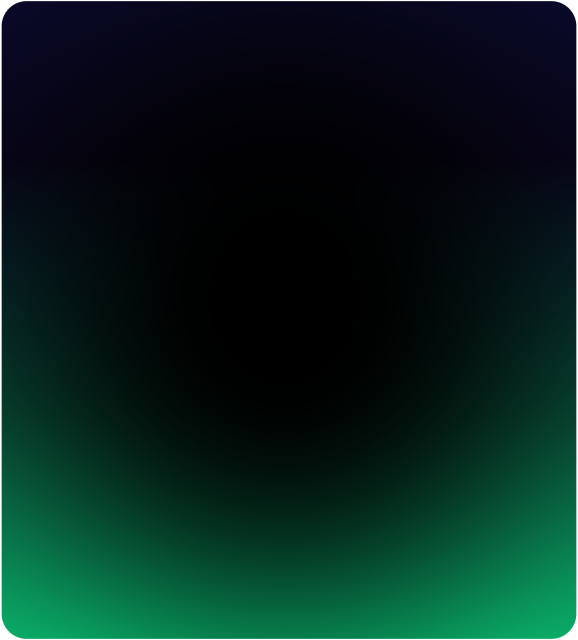
Write a WebGL 1 fragment shader that draws this background.

```glsl
precision highp float;
// A rounded card with a navy to emerald gradient and a dark oval core.

uniform vec2 u_resolution;

#define CARD_MARGIN vec2(0.0026, 0.0018)
#define CORNER_RADIUS 0.039
#define CORE_CENTER vec2(0.492, 0.523)
#define CORE_INNER 0.13
#define CORE_OUTER 1.05

const vec3 PAPER = vec3(1.0);
const vec3 EMERALD = vec3(0.04, 0.68, 0.41);
const vec3 PINE = vec3(0.035, 0.33, 0.235);
const vec3 TEAL = vec3(0.03, 0.16, 0.18);
const vec3 PLUM = vec3(0.033, 0.022, 0.11);
const vec3 NAVY = vec3(0.037, 0.037, 0.165);

// Signed distance to a rounded box centred on the origin.
float roundedBox(vec2 p, vec2 halfSize, float radius) {
  vec2 q = abs(p) - halfSize + radius;
  return length(max(q, 0.0)) + min(max(q.x, q.y), 0.0) - radius;
}

// Position of x between a and b, limited to 0..1.
float ramp(float a, float b, float x) {
  return clamp((x - a) / (b - a), 0.0, 1.0);
}

// Vertical colour bands, from the bottom up.
vec3 verticalGradient(float height) {
  vec3 color = mix(EMERALD, PINE, ramp(0.0, 0.35, height));
  color = mix(color, TEAL, ramp(0.35, 0.58, height));
  color = mix(color, PLUM, ramp(0.58, 0.75, height));
  return mix(color, NAVY, ramp(0.75, 1.0, height));
}

// Light grows from the black core to the corners.
float coreLight(vec2 uv) {
  float radius = length(uv - CORE_CENTER) * sqrt(2.0);
  return smoothstep(CORE_INNER, CORE_OUTER, radius);
}

void main() {
  vec2 uv = gl_FragCoord.xy / u_resolution;
  vec2 canvas = vec2(u_resolution.x / u_resolution.y, 1.0);

  vec3 card = verticalGradient(uv.y) * coreLight(uv);

  // Card outline with an edge one pixel soft.
  float edge = roundedBox((uv - 0.5) * canvas, 0.5 * canvas - CARD_MARGIN, CORNER_RADIUS);
  float coverage = clamp(0.5 - edge * u_resolution.y, 0.0, 1.0);

  gl_FragColor = vec4(mix(PAPER, card, coverage), 1.0);
}
```
